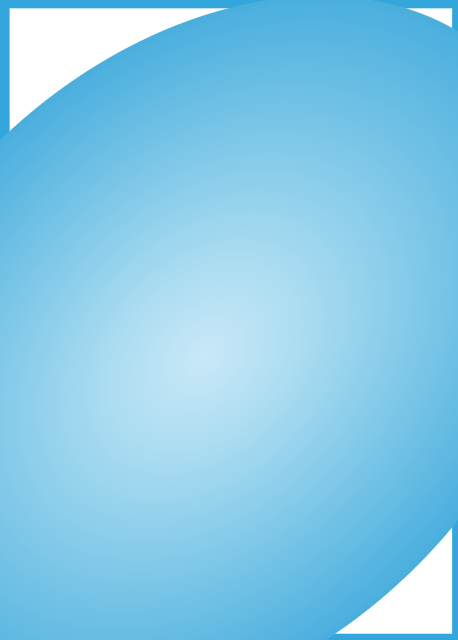
Give the GLSL for this background, as a Shadertoy shader.

```glsl
// A white sheet in a blue frame, covered by a large tilted ellipse.
// The ellipse carries a radial gradient, pale at its centre and deep blue at its rim;
// one elliptical radius gives both the gradient and the smooth outline.

#define SHEET_MIN  vec2(0.0210, 0.0098)  // white sheet corners, fractions of the canvas
#define SHEET_MAX  vec2(0.9872, 0.9870)
#define CENTER     vec2(0.4471, 0.4427)  // ellipse centre, fractions of the canvas
#define SEMI_AXES  vec2(0.6495, 0.4656)  // in canvas heights
#define TILT       0.777                 // radians
#define MID_STOP   0.27                  // radius of the middle gradient colour
#define FRAME_BLUE vec3(0.200, 0.650, 0.858)
#define CORE_BLUE  vec3(0.790, 0.910, 0.970)
#define MID_BLUE   vec3(0.670, 0.864, 0.945)
#define RIM_BLUE   vec3(0.290, 0.685, 0.870)

// Signed distance to an axis-aligned box.
float boxDistance(vec2 p, vec2 low, vec2 high) {
    vec2 d = max(low - p, p - high);
    return length(max(d, 0.0)) + min(max(d.x, d.y), 0.0);
}

// Coverage of a shape, softened over one pixel.
float coverage(float dist, float pixel) {
    return clamp(0.5 - dist / pixel, 0.0, 1.0);
}

vec3 radialGradient(float r) {
    vec3 inner = mix(CORE_BLUE, MID_BLUE, clamp(r / MID_STOP, 0.0, 1.0));
    return mix(inner, RIM_BLUE, clamp((r - MID_STOP) / (1.0 - MID_STOP), 0.0, 1.0));
}

void mainImage(out vec4 fragColor, in vec2 fragCoord) {
    float pixel = 1.0 / iResolution.y;
    vec2 canvas = iResolution.xy * pixel;
    vec2 p = fragCoord * pixel;

    // Frame and sheet
    float sheet = boxDistance(p, SHEET_MIN * canvas, SHEET_MAX * canvas);
    vec3 color = mix(FRAME_BLUE, vec3(1.0), coverage(sheet, pixel));

    // Tilted ellipse: radius is 0 at the centre and 1 on the rim
    vec2 offset = p - CENTER * canvas;
    float c = cos(TILT), s = sin(TILT);
    vec2 local = vec2(c * offset.x + s * offset.y, c * offset.y - s * offset.x);
    vec2 scaled = local / SEMI_AXES;
    float radius = length(scaled);
    float slope = length(scaled / SEMI_AXES) / max(radius, 1e-4);
    float rim = (radius - 1.0) / max(slope, 1e-4);
    color = mix(color, radialGradient(radius), coverage(rim, pixel));

    fragColor = vec4(color, 1.0);
}
```
